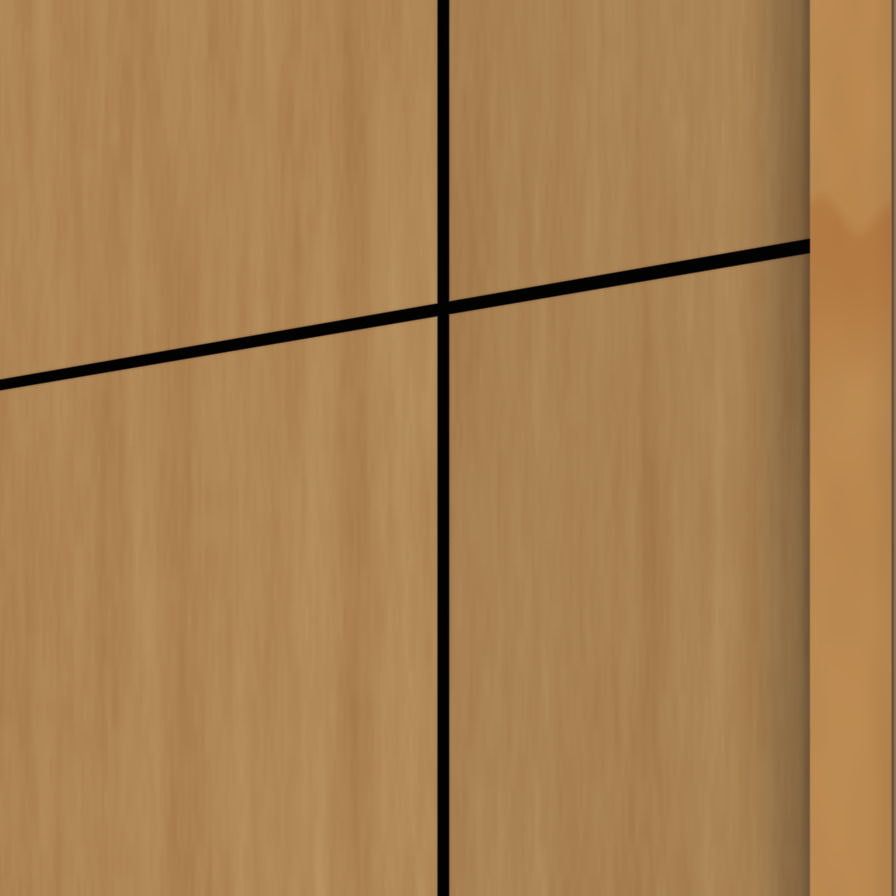
Give the GLSL for this texture, as a Shadertoy shader.

```glsl
// Wooden wall panels split by two black grooves, beside a smooth wooden post.

const vec3 PANEL_COLOR = vec3(0.682, 0.520, 0.330);
const vec3 STREAK_TINT = vec3(0.95, 1.00, 1.05);
const vec3 GROOVE_COLOR = vec3(0.008, 0.006, 0.005);
const vec3 POST_COLOR = vec3(0.735, 0.545, 0.325);
const vec3 POST_WARM = vec3(0.705, 0.480, 0.265);
const vec3 POST_RIM = vec3(0.57, 0.46, 0.34);
const vec3 RIM_LINE = vec3(0.36, 0.25, 0.17);

const float GROOVE_X = 0.4948;       // upright groove centre
const float GROOVE_HALF = 0.0064;
const float SLANT_BASE = 0.5703;     // slanted groove height at the left side
const float SLANT_SLOPE = 0.1718;
const float SLANT_HALF_LEFT = 0.0060;
const float SLANT_HALF_RIGHT = 0.0080;
const float POST_X = 0.9040;
const float POST_END = 0.9945;
const float SHADE_WIDTH = 0.085;     // shadow on the panel beside the post

float hash(vec2 p) {
    p = fract(p * vec2(0.1031, 0.1137));
    p += dot(p, p.yx + 33.33);
    return fract((p.x + p.y) * p.x * 7.31);
}

// Smooth cell noise in -1..1
float noise(vec2 p) {
    vec2 cell = floor(p);
    vec2 f = fract(p);
    f = f * f * (3.0 - 2.0 * f);
    float low = mix(hash(cell), hash(cell + vec2(1.0, 0.0)), f.x);
    float high = mix(hash(cell + vec2(0.0, 1.0)), hash(cell + vec2(1.0, 1.0)), f.x);
    return 2.0 * mix(low, high, f.y) - 1.0;
}

// Upright wood grain: broad bands, then ever finer fibres
float woodGrain(vec2 p) {
    float bands = 0.5 * sin(p.x * 61.0 + 0.7 * sin(p.y * 3.0))
                + 0.5 * sin(p.x * 97.0 + 1.3);
    float grain = 0.014 * bands;
    vec2 scale = vec2(28.0, 0.9);
    float strength = 0.036;
    for (int i = 0; i < 4; i++) {
        grain += strength * noise(p * scale + float(i) * 17.3);
        scale *= vec2(2.1, 3.2);
        strength *= 0.84;
    }
    return grain;
}

vec3 panel(vec2 uv) {
    float side = step(GROOVE_X, uv.x);
    float grain = woodGrain(uv + vec2(side * 3.7 + 1.0, 2.0));
    vec3 color = PANEL_COLOR * (1.0 + grain);
    color *= mix(vec3(1.0), STREAK_TINT, clamp(grain * 8.0, -0.6, 0.6));
    color *= 1.0 - 0.035 * side;

    // Shadow deepening toward the post
    float shade = smoothstep(POST_X - SHADE_WIDTH, POST_X, uv.x);
    float contact = smoothstep(POST_X - 0.014, POST_X, uv.x);
    return color * (1.0 - 0.23 * shade - 0.13 * contact);
}

vec3 post(vec2 uv) {
    float drift = 0.025 * noise(uv * vec2(24.0, 8.0));
    float warm = smoothstep(0.52, 0.72, uv.y + drift)
               * (1.0 - smoothstep(0.745, 0.775, uv.y + drift));
    float cloud = noise(uv * vec2(18.0, 7.0) + 5.0);
    vec3 color = mix(POST_COLOR, POST_WARM, 0.75 * warm + 0.16 + 0.16 * cloud);
    color *= 1.0 + 0.012 * noise(uv * vec2(45.0, 16.0));
    color *= 1.0 - 0.04 * smoothstep(0.965, POST_END, uv.x);
    return color;
}

// Coverage of a band with soft edges
float band(float dist, float halfWidth, float soft) {
    return 1.0 - smoothstep(halfWidth - soft, halfWidth + soft, abs(dist));
}

void mainImage(out vec4 fragColor, in vec2 fragCoord) {
    vec2 uv = fragCoord / iResolution.xy;
    float soft = max(1.0 / iResolution.y, 0.0012);
    vec3 color = panel(uv);

    // Grooves, each with a faint dark halo
    float upright = uv.x - GROOVE_X;
    float slant = uv.y - SLANT_BASE - SLANT_SLOPE * uv.x;
    float slantHalf = mix(SLANT_HALF_LEFT, SLANT_HALF_RIGHT, uv.x / POST_X);
    float halo = max(band(upright, GROOVE_HALF, 0.004), band(slant, slantHalf, 0.004));
    float groove = max(band(upright, GROOVE_HALF, soft), band(slant, slantHalf, soft));
    color *= 1.0 - 0.22 * halo;
    color = mix(color, GROOVE_COLOR, groove);

    // Post, its outer line and pale rim
    color = mix(color, post(uv), smoothstep(POST_X - soft, POST_X + soft, uv.x));
    color = mix(color, POST_RIM, smoothstep(POST_END - soft, POST_END + soft, uv.x));
    color = mix(color, RIM_LINE, 0.8 * band(uv.x - POST_END - 0.002, 0.0012, soft));

    fragColor = vec4(color, 1.0);
}
```
